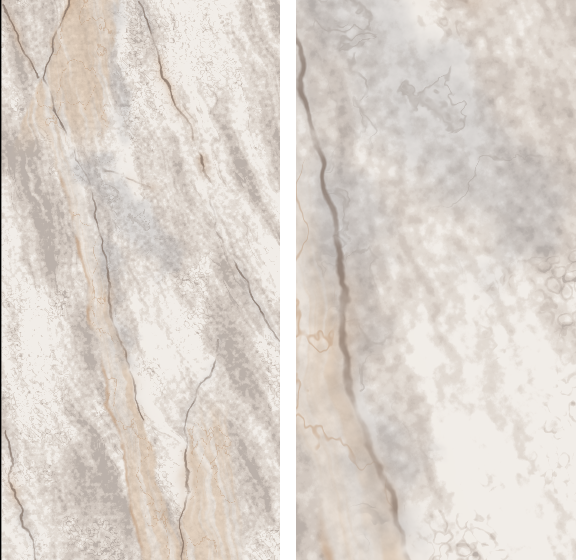
Left: the whole. Right: its middle third, enlarged.
Give the GLSL for this texture, as a WebGL 2 fragment shader.

```glsl
#version 300 es
precision highp float;
// Pale veined marble slab: slanted, stretched noise makes the strata, a tone
// ramp colours them, then sand bands, grey clay, shell chips and cracks are
// layered on top. Units are slab widths, with depth measured from the top.

uniform vec2 u_resolution;
out vec4 fragColor;

const vec3 CHALK = vec3(0.945, 0.928, 0.908);
const vec3 CREAM = vec3(0.885, 0.855, 0.825);
const vec3 STONE = vec3(0.825, 0.785, 0.752);
const vec3 SHADE = vec3(0.735, 0.695, 0.665);
const vec3 SAND  = vec3(0.845, 0.765, 0.685);
const vec3 RUST  = vec3(0.740, 0.590, 0.460);
const vec3 CLAY  = vec3(0.735, 0.725, 0.725);
const vec3 CRACK = vec3(0.520, 0.450, 0.405);

const float TONE_MEAN = 0.59;
const float STRATA_CONTRAST = 0.95;
const float GRAIN_CONTRAST = 0.55;
const float CRACK_WIDTH = 0.0036;
const float EDGE_SOFTNESS = 0.008;

// Crack segments: start x, start depth, end x, end depth
const int CRACKS = 12;
const vec4 CRACK_LINES[CRACKS] = vec4[CRACKS](
  vec4(.49, .0, .62, .34), vec4(.62, .34, .80, .82), vec4(.80, .82, 1.02, 1.29),
  vec4(.0, .03, .13, .27), vec4(.26, .0, .15, .27), vec4(.15, .27, .30, .60),
  vec4(.30, .58, .53, .66), vec4(.30, .60, .43, 1.22), vec4(.43, 1.22, .52, 1.5),
  vec4(.79, 1.22, .68, 1.48), vec4(.68, 1.48, .65, 2.0), vec4(.01, 1.54, .12, 2.0));

float hash(vec2 p) {
  return fract(sin(dot(p, vec2(127.1, 311.7))) * 43758.5453);
}

float noise(vec2 p) {
  vec2 i = floor(p), f = fract(p);
  f = f * f * (3.0 - 2.0 * f);
  return mix(mix(hash(i), hash(i + vec2(1, 0)), f.x),
             mix(hash(i + vec2(0, 1)), hash(i + vec2(1, 1)), f.x), f.y);
}

// Fractal noise centred on zero
float fbm(vec2 p) {
  float sum = 0.0, amp = 0.5;
  for (int i = 0; i < 5; i++) {
    sum += amp * (noise(p) - 0.5);
    p = mat2(1.6, 1.2, -1.2, 1.6) * p + 7.3;
    amp *= 0.5;
  }
  return sum;
}

// Fractal noise that keeps its axes, for stretched strata
float layers(vec2 p) {
  float sum = 0.0, amp = 0.5;
  for (int i = 0; i < 4; i++) {
    sum += amp * (noise(p) - 0.5);
    p = p * 2.03 + 11.7;
    amp *= 0.55;
  }
  return sum;
}

float segment(vec2 p, vec2 a, vec2 b) {
  vec2 ab = b - a;
  return length(p - a - ab * clamp(dot(p - a, ab) / dot(ab, ab), 0.0, 1.0));
}

float between(float x, float left, float right) {
  return smoothstep(-EDGE_SOFTNESS, EDGE_SOFTNESS, x - left)
       * smoothstep(-EDGE_SOFTNESS, EDGE_SOFTNESS, right - x);
}

float contour(float value, float width) {
  return 1.0 - smoothstep(0.0, width, abs(value));
}

// Distance to the nearest scattered chip centre
float chipDistance(vec2 p) {
  float nearest = 2.0;
  for (int k = 0; k < 9; k++) {
    vec2 cell = floor(p) + vec2(k % 3 - 1, k / 3 - 1);
    vec2 centre = cell + vec2(hash(cell), hash(cell + 31.7));
    nearest = min(nearest, length(p - centre));
  }
  return nearest;
}

void main() {
  vec2 uv = gl_FragCoord.xy / u_resolution.x;
  vec2 p = vec2(uv.x, u_resolution.y / u_resolution.x - uv.y);
  float d = p.y;
  float ripple = fbm(p * 16.0 + 5.0), patches = fbm(p * vec2(6.0, 3.5) + 40.0);
  vec2 q = p + vec2(0.07 * fbm(p * 7.0) + 0.025 * ripple, 0.05 * fbm(p * 8.0 + 60.0));

  // Slanted strata, steeper to the left
  float across = p.x - d * mix(0.2, 0.4, p.x) + 0.13 * fbm(p * 3.0) + 0.02 * ripple;
  vec2 g = vec2(across, d);
  float fine = noise(g * vec2(120.0, 6.0)) - 0.5;
  float grain = fbm(p * 85.0);
  float tone = TONE_MEAN + STRATA_CONTRAST * layers(g * vec2(20.0, 1.7))
             + 0.17 * fine + 0.6 * patches + GRAIN_CONTRAST * grain;

  // Shell chips and pits in chalky patches
  float chalky = smoothstep(0.0, 0.2, patches + 0.5 * fbm(p * 13.0 + 9.0));
  float chip = chipDistance(p * 52.0 + 3.0 * ripple);
  tone += chalky * (0.12 - 0.22 * contour(chip - 0.42, 0.16));
  tone -= 0.25 * smoothstep(0.72, 0.9, noise(p * 95.0 + 20.0)) * chalky;

  // Hairlines that follow the strata
  float hair = contour(layers(g * vec2(13.0, 2.2) + 70.0), 0.018);
  tone -= 0.2 * hair * smoothstep(-0.05, 0.15, fbm(p * 5.0 + 22.0));

  vec3 color = mix(SHADE, STONE, smoothstep(0.22, 0.40, tone));
  color = mix(color, CREAM, smoothstep(0.40, 0.57, tone));
  color = mix(color, CHALK, smoothstep(0.57, 0.74, tone));

  // Sand bands with straight stripes and rusty veinlets
  float mainLeft = 0.085 + 0.215 * d;
  float band = between(q.x, mainLeft, 0.09 + 0.28 * d) * smoothstep(0.25, 0.4, d);
  band = max(band, between(q.x, 0.25 - 0.38 * d, 0.41 - 0.06 * d)
                 * (1.0 - smoothstep(0.40, 0.58, d)));
  band = max(band, between(q.x, 0.78 - 0.06 * d, 0.64 + 0.12 * d)
                 * smoothstep(1.4, 1.55, d));
  float stripe = layers(vec2(q.x - 0.2 * d, d * 0.04) * 38.0);
  vec3 sand = mix(SAND, CREAM, smoothstep(-0.12, 0.22, stripe)) * (1.0 + 0.12 * grain + 0.05 * fine);
  color = mix(color, sand, 0.78 * band);
  float veinlet = contour(fbm(p * vec2(11.0, 7.0) + 90.0), 0.012);
  color = mix(color, RUST, 0.42 * veinlet * band);
  float rustEdge = contour(q.x - mainLeft, 0.012) * smoothstep(0.4, 0.6, d);
  color = mix(color, RUST, 0.6 * rustEdge * smoothstep(-0.15, 0.15, fbm(p * 9.0)));

  // Folded grey clay
  float fold = segment(q, vec2(0.32, 0.60), vec2(0.58, 0.92));
  fold = min(fold, segment(q, vec2(0.39, 0.90), vec2(0.45, 1.28)) + 0.025);
  fold = min(fold, segment(q, vec2(0.40, 0.03), vec2(0.44, 0.45)) + 0.03);
  float clay = 1.0 - smoothstep(0.015, 0.085, fold + 0.12 * ripple);
  float swirl = contour(fbm(q * vec2(13.0, 9.0) + 1.5 * ripple), 0.03);
  color = mix(color, CLAY + 0.2 * grain, 0.5 * clay);
  color = mix(color, SHADE * 0.9, 0.45 * swirl * clay);

  // Cracks with stained margins
  float gap = 1.0;
  for (int i = 0; i < CRACKS; i++)
    gap = min(gap, segment(q, CRACK_LINES[i].xy, CRACK_LINES[i].zw));
  float strength = smoothstep(-0.25, 0.15, fbm(p * 12.0 + 33.0));
  vec3 stain = mix(RUST, CLAY, smoothstep(-0.08, 0.08, fbm(p * 4.0 + 51.0)));
  color = mix(color, stain, 0.5 * strength * exp(-gap / 0.012));
  color = mix(color, CRACK, 0.75 * strength * (1.0 - smoothstep(0.3, 1.5, gap / CRACK_WIDTH)));

  // Dark left rim
  color *= smoothstep(0.003, 0.007, p.x);
  fragColor = vec4(clamp(color, 0.0, 1.0), 1.0);
}
```
